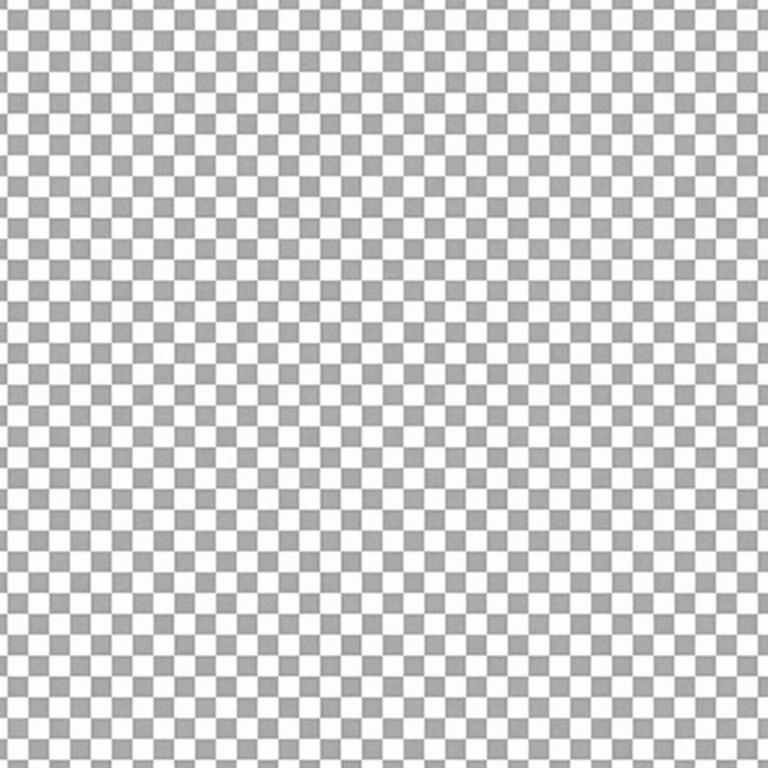
Give the GLSL for this pattern, as a Shadertoy shader.

```glsl
// Fine grey and white checkerboard with soft edges. The parity of each cell
// signs the distance to its nearest edge; that distance drives the blend,
// a thin darker rim inside the grey squares, and a faint grain covers all.

const float CELL = 0.027135;              // side of one square
const vec2 ORIGIN = vec2(0.0098, 0.0107); // first grid crossing
const float EDGE_HALF = 0.0021;           // half width of the soft edge
const float RIM_DEPTH = 0.0030;           // rim distance from the edge
const float RIM_WIDTH = 0.0013;
const float WHITE = 0.992;
const float GREY = 0.668;

// Sine-free hash of a 2D point, 0 to 1
float hash21(vec2 p) {
    vec3 q = fract(vec3(p.xyx) * 0.1031);
    q += dot(q, q.yzx + 33.33);
    return fract((q.x + q.y) * q.z);
}

// Smooth value noise, 0 to 1
float valueNoise(vec2 p) {
    vec2 i = floor(p);
    vec2 f = fract(p);
    f = f * f * (3.0 - 2.0 * f);
    float low = mix(hash21(i), hash21(i + vec2(1.0, 0.0)), f.x);
    float high = mix(hash21(i + vec2(0.0, 1.0)), hash21(i + vec2(1.0)), f.x);
    return mix(low, high, f.y);
}

// Distance to the nearest grid line on each axis, in canvas units
vec2 edgeDistance(vec2 grid, float side) {
    return side * (0.5 - abs(fract(grid) - 0.5));
}

// Darkening just inside an edge, with its own strength for each grid line
float rimShade(float dist, float line, float seed) {
    float offset = (dist - RIM_DEPTH) / RIM_WIDTH;
    return mix(0.035, 0.070, hash21(vec2(line + 40.0, seed))) * exp(-offset * offset);
}

void mainImage(out vec4 fragColor, in vec2 fragCoord) {
    float pixel = 1.0 / min(iResolution.x, iResolution.y);
    vec2 uv = fragCoord * pixel;
    vec2 grid = (uv - ORIGIN) / CELL;
    vec2 cell = floor(grid);

    // Signed depth: positive in grey squares, negative in white ones
    vec2 dist = edgeDistance(grid, CELL);
    float parity = mod(cell.x + cell.y, 2.0);
    float depth = min(dist.x, dist.y) * (parity * 2.0 - 1.0);
    float softness = max(EDGE_HALF, 0.75 * pixel);
    float coverage = smoothstep(-softness, softness, depth);

    // Grey tone: slight change per square, darker rim, mottled grain
    vec2 line = floor(grid + 0.5);
    float rim = max(rimShade(dist.x, line.x, 3.0), rimShade(dist.y, line.y, 17.0));
    float grain = valueNoise(uv * 330.0) - 0.5;
    float grey = GREY + 0.012 * (hash21(cell + 70.0) - 0.5) + 0.035 * grain - rim;

    // White tone: almost clean
    float white = WHITE + 0.014 * grain;

    fragColor = vec4(vec3(mix(white, grey, coverage)), 1.0);
}
```
